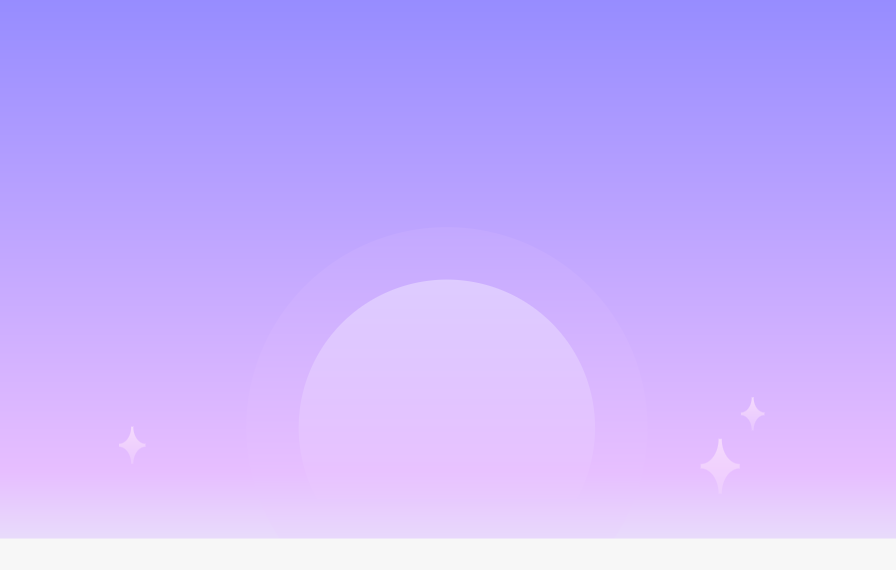
Give the GLSL for this background, as a Shadertoy shader.

```glsl
// Draws a pale sun with a faint halo in a violet dusk sky, with three sparkles above a light floor.

// Lengths are in canvas heights; x runs from the centre, y from the bottom.
const vec3 SKY_TOP = vec3(0.59, 0.55, 1.0);
const vec3 SKY_LOW = vec3(0.905, 0.745, 1.0);
const vec3 MIST = vec3(0.91, 0.86, 0.985);
const vec3 FLOOR_COLOR = vec3(0.97);
const vec3 HALO_COLOR = vec3(0.91, 0.78, 1.0);
const vec3 SPARKLE_COLOR = vec3(0.97, 0.87, 0.99);

const float FLOOR_Y = 0.0552;
const float MIST_Y = 0.172;

const vec2 SUN_CENTER = vec2(-0.002, 0.2495);
const float SUN_RADIUS = 0.26;
const float SUN_FADE_Y = 0.12;
const float SUN_OPACITY = 0.37;
const float HALO_RADIUS = 0.352;
const float HALO_OPACITY = 0.13;

// Sparkles: centre x, centre y, half width
const int SPARKLE_COUNT = 3;
const vec3 SPARKLES[SPARKLE_COUNT] = vec3[](
    vec3(-0.554, 0.2188, 0.0232),
    vec3(0.4775, 0.182, 0.0342),
    vec3(0.5345, 0.274, 0.0206)
);
const float SPARKLE_STRETCH = 1.4;
const float SPARKLE_CURVE = 0.92;

// Antialiased coverage of a signed distance
float coverage(float dist, float pixel) {
    return clamp(0.5 - dist / pixel, 0.0, 1.0);
}

vec3 skyColor(float y) {
    vec3 sky = mix(SKY_LOW, SKY_TOP, clamp((y - MIST_Y) / (1.0 - MIST_Y), 0.0, 1.0));
    float mist = clamp((MIST_Y - y) / (MIST_Y - FLOOR_Y), 0.0, 1.0);
    return mix(sky, MIST, mist);
}

// Four-pointed star with concave arcs and blunt tips; q is scaled to unit size
float sparkleDistance(vec2 q) {
    q = abs(q);
    float arc = SPARKLE_CURVE - length(q - 1.0);
    return max(arc, max(q.x, q.y) - 1.0);
}

void mainImage(out vec4 fragColor, in vec2 fragCoord) {
    float pixel = 1.0 / iResolution.y;
    vec2 p = vec2(fragCoord.x - 0.5 * iResolution.x, fragCoord.y) * pixel;
    vec3 color = skyColor(p.y);

    // Halo and sun, the sun fading out downwards
    float radius = length(p - SUN_CENTER);
    color = mix(color, HALO_COLOR, HALO_OPACITY * coverage(radius - HALO_RADIUS, pixel));
    float sunTop = SUN_CENTER.y + SUN_RADIUS;
    float sunFade = clamp((p.y - SUN_FADE_Y) / (sunTop - SUN_FADE_Y), 0.0, 1.0);
    color = mix(color, vec3(1.0), SUN_OPACITY * sunFade * coverage(radius - SUN_RADIUS, pixel));

    // Sparkles, brighter towards their upper tips
    for (int i = 0; i < SPARKLE_COUNT; i++) {
        float size = SPARKLES[i].z;
        vec2 q = (p - SPARKLES[i].xy) / (size * vec2(1.0, SPARKLE_STRETCH));
        float opacity = mix(0.35, 0.9, clamp(0.5 + 0.5 * q.y, 0.0, 1.0));
        color = mix(color, SPARKLE_COLOR, opacity * coverage(sparkleDistance(q) * size, pixel));
    }

    // Floor strip
    color = mix(color, FLOOR_COLOR, coverage(p.y - FLOOR_Y, pixel));
    fragColor = vec4(color, 1.0);
}
```
